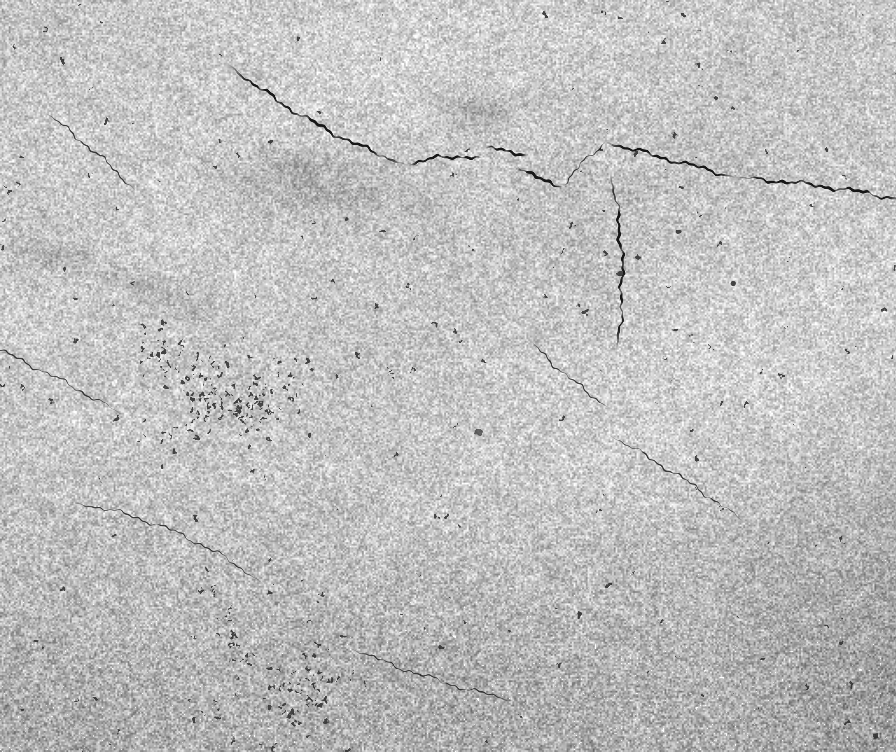
Write a Shadertoy shader that draws this texture.

```glsl
// Weathered pale concrete: a grainy grey wall with soft stains, pits and cracks.
// Grain is fine value noise, pits are jittered cells masked by clusters, and
// cracks are bowed lines roughened by layered sines. Unit: canvas height.

const float BASE_TONE = 0.79;
const float LOW_SHADE = 0.09;      // darkening toward the bottom
const float GRAIN_SCALE = 430.0;
const float GRAIN_AMOUNT = 0.225;
const float MOTTLE_AMOUNT = 0.09;
const float STAIN_AMOUNT = 0.13;
const float SPECK_SHARE = 0.07;    // white specks near the bottom
const float PIT_SCALE = 120.0;
const float PIT_TONE = 0.17;
const float CRACK_TONE = 0.09;
const float FAULT_WIDTH = 0.0017;
const float HAIR_WIDTH = 0.0009;

// Crack ends (start.xy, end.xy) and how far each one bows sideways
const int CRACKS = 7;
const vec4 FAULTS[CRACKS] = vec4[CRACKS](
    vec4(0.303, 0.915, 0.543, 0.780), vec4(0.543, 0.780, 0.641, 0.790),
    vec4(0.647, 0.804, 0.700, 0.793), vec4(0.688, 0.778, 0.748, 0.752),
    vec4(0.805, 0.811, 0.978, 0.764), vec4(0.978, 0.764, 1.205, 0.733),
    vec4(0.812, 0.767, 0.820, 0.534));
const float FAULT_BOW[CRACKS] = float[CRACKS](-0.012, 0.006, 0.002, -0.003, 0.0, 0.004, 0.011);
const vec4 HAIRS[CRACKS] = vec4[CRACKS](
    vec4(0.748, 0.752, 0.805, 0.811), vec4(0.707, 0.545, 0.810, 0.458),
    vec4(0.811, 0.421, 0.988, 0.307), vec4(0.062, 0.849, 0.180, 0.747),
    vec4(0.093, 0.332, 0.349, 0.224), vec4(-0.02, 0.543, 0.160, 0.450),
    vec4(0.466, 0.138, 0.683, 0.068));
const float HAIR_BOW[CRACKS] = float[CRACKS](0.002, -0.004, 0.004, 0.003, 0.018, 0.003, -0.005);

float hash(vec2 p) {
    vec3 q = fract(p.xyx * 0.1031);
    q += dot(q, q.yzx + 33.33);
    return fract((q.x + q.y) * q.z);
}

float valueNoise(vec2 p) {
    vec2 i = floor(p), f = fract(p);
    f = f * f * (3.0 - 2.0 * f);
    return mix(mix(hash(i), hash(i + vec2(1, 0)), f.x),
               mix(hash(i + vec2(0, 1)), hash(i + vec2(1, 1)), f.x), f.y);
}

// Soft ellipse, 1 at its centre
float blob(vec2 p, vec2 centre, vec2 size, float angle) {
    float c = cos(angle), s = sin(angle);
    vec2 q = mat2(c, -s, s, c) * (p - centre) / size;
    return exp(-dot(q, q));
}

float disc(float dist, float radius, float aa) {
    return 1.0 - smoothstep(radius - 0.5 * aa, radius + 0.5 * aa, dist);
}

float crack(vec2 p, vec4 ends, float bow, float width, float aa) {
    vec2 span = ends.zw - ends.xy, rel = p - ends.xy;
    float len = length(span);
    vec2 dir = span / len;
    float along = dot(rel, dir), t = clamp(along / len, 0.0, 1.0);
    float arch = 4.0 * t * (1.0 - t), phase = ends.x * 90.0;
    float jitter = 0.0020 * sin(along * 87.0 + phase) + 0.0013 * sin(along * 213.0 + phase * 2.3)
                 + 0.0008 * sin(along * 490.0 + phase * 3.1);
    float side = dot(rel, vec2(-dir.y, dir.x)) - bow * arch - jitter * min(1.0, 2.0 * arch);
    float dist = length(vec2(side, along - t * len));
    float rough = valueNoise(vec2(along * 110.0, phase));
    float w = width * mix(0.45, 1.0, sqrt(arch)) * mix(0.5, 1.35, rough);
    return disc(dist, w, aa) * mix(0.55, 1.0, smoothstep(0.1, 0.5, rough)) * smoothstep(-0.1, 0.5, arch);
}

// Share of cells holding a pit
float pitDensity(vec2 p) {
    float d = blob(p, vec2(0.27, 0.50), vec2(0.10, 0.035), -0.6)
            + blob(p, vec2(0.30, 0.455), vec2(0.10, 0.027), 0.4)
            + blob(p, vec2(0.305, 0.155), vec2(0.075, 0.014), -1.1)
            + 1.2 * blob(p, vec2(0.41, 0.08), vec2(0.055, 0.035), 0.5)
            + 0.8 * blob(p, vec2(0.28, 0.055), vec2(0.03, 0.009), 0.1);
    return 0.012 + 0.5 * d;
}

float pits(vec2 p, float aa) {
    vec2 q = p * PIT_SCALE + 0.9 * (vec2(valueNoise(p * 260.0), valueNoise(p * 260.0 + 71.0)) - 0.5);
    float cover = 0.0;
    for (int y = -1; y <= 1; y++)
    for (int x = -1; x <= 1; x++) {
        vec2 cell = floor(q) + vec2(x, y);
        vec2 centre = cell + vec2(hash(cell + 11.0), hash(cell + 37.0));
        float present = step(hash(cell + 5.0), pitDensity(centre / PIT_SCALE));
        float radius = mix(0.12, 0.36, hash(cell + 59.0)) / PIT_SCALE;
        cover = max(cover, present * disc(length(q - centre) / PIT_SCALE, radius, aa));
    }
    cover = max(cover, disc(length(p - vec2(0.975, 0.623)), 0.0035, aa));
    return max(cover, 0.8 * disc(length(q / PIT_SCALE - vec2(0.637, 0.425)), 0.0055, aa));
}

void mainImage(out vec4 fragColor, in vec2 fragCoord) {
    vec2 p = fragCoord / iResolution.y;
    float aa = 1.0 / iResolution.y;
    float low = 1.0 - smoothstep(0.0, 0.5, p.y);

    // Broad shading and stains
    float tone = BASE_TONE - LOW_SHADE * low;
    tone -= 0.11 * blob(p, vec2(1.22, 0.0), vec2(0.25, 0.30), 0.0);
    tone -= 0.06 * blob(p, vec2(-0.03, 0.0), vec2(0.22, 0.28), 0.0);
    tone += 0.012 * (sin(p.x * 7.0 + 2.0 * sin(p.y * 5.0)) + sin(p.y * 11.0 - p.x * 4.0));
    float stain = blob(p, vec2(0.42, 0.755), vec2(0.12, 0.045), -0.15)
                + blob(p, vec2(0.637, 0.852), vec2(0.042, 0.022), 0.1)
                + blob(p, vec2(0.068, 0.668), vec2(0.042, 0.019), -0.2)
                + blob(p, vec2(0.20, 0.618), vec2(0.075, 0.018), -0.35);
    tone -= STAIN_AMOUNT * stain * mix(0.6, 1.3, valueNoise(p * 45.0));

    // Mottling, grain and white specks
    tone += MOTTLE_AMOUNT * (valueNoise(p * vec2(150.0, 190.0)) - 0.5);
    tone += 0.5 * MOTTLE_AMOUNT * (valueNoise(p * 38.0 + 9.0) - 0.5);
    vec2 g = p * GRAIN_SCALE - 0.5;
    float grain = valueNoise(g) + valueNoise(g + 517.0) - 1.0;
    tone += GRAIN_AMOUNT * (1.0 + 0.2 * low) * grain;
    tone += 0.25 * smoothstep(0.0, 0.03, valueNoise(g + 1031.0) - 1.0 + SPECK_SHARE * low);

    // Pits and cracks
    tone = mix(tone, PIT_TONE, 0.85 * pits(p, aa));
    float cover = 0.0;
    for (int i = 0; i < CRACKS; i++) {
        cover = max(cover, crack(p, FAULTS[i], FAULT_BOW[i], FAULT_WIDTH, aa));
        cover = max(cover, 0.8 * crack(p, HAIRS[i], HAIR_BOW[i], HAIR_WIDTH, aa));
    }
    tone = mix(tone, CRACK_TONE, cover);

    fragColor = vec4(vec3(clamp(tone, 0.0, 1.0)), 1.0);
}
```
